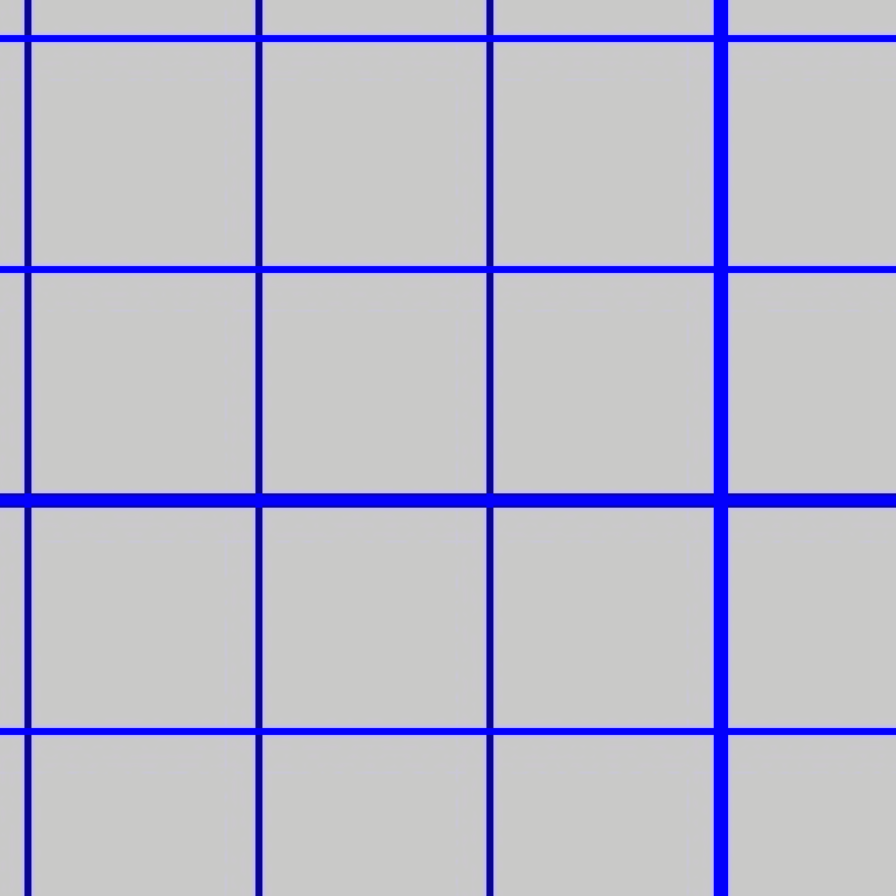
Write a Shadertoy shader that draws this pattern.

```glsl
#define PITCH 0.2578
#define ORIGIN vec2(0.0312, 0.1836)
#define MAJOR_INDEX vec2(3.0, 1.0)
#define MAJOR_EVERY 4.0
#define THIN_HALF 0.0039
#define THICK_HALF 0.0080
#define HALO_WIDTH 0.0030
#define PAPER vec3(0.788, 0.790, 0.785)
#define LAVENDER vec3(0.76, 0.74, 0.98)
#define BLUE vec3(0.01, 0.0, 0.99)
#define NAVY vec3(0.04, 0.02, 0.56)
#define STAIN 0.5

vec2 hash2(vec2 p) {
    vec2 q = vec2(dot(p, vec2(127.1, 311.7)), dot(p, vec2(269.5, 183.3)));
    return fract(sin(q) * 43758.5);
}

// Distance to the nearest jittered cell point
float cellular(vec2 p) {
    vec2 cell = floor(p), f = fract(p);
    float nearest = 2.0;
    for (int y = -1; y <= 1; y++)
        for (int x = -1; x <= 1; x++) {
            vec2 o = vec2(x, y);
            nearest = min(nearest, length(o + hash2(cell + o) - f));
        }
    return nearest;
}

// Antialiased coverage of a band around zero
vec2 band(vec2 dist, vec2 halfWidth, float aa) {
    return clamp((halfWidth - dist) / aa + 0.5, 0.0, 1.0);
}

void mainImage(out vec4 fragColor, in vec2 fragCoord) {
    vec2 uv = fragCoord / iResolution.xy;
    float aa = 1.2 / min(iResolution.x, iResolution.y);

    // Signed offset from the nearest rule on each axis
    vec2 grid = (uv - ORIGIN) / PITCH;
    vec2 index = floor(grid + 0.5);
    vec2 offset = (grid - index) * PITCH;
    vec2 dist = abs(offset);
    vec2 phase = mod(index - MAJOR_INDEX + 0.5, MAJOR_EVERY);
    vec2 major = 1.0 - step(1.0, phase);
    vec2 halfWidth = mix(vec2(THIN_HALF), vec2(THICK_HALF), major);

    // Faint uneven ripples left of and below the rules
    float mottle = smoothstep(0.2, 0.7, cellular(uv * 60.0));
    vec2 reach = vec2(0.037, 0.046);
    vec2 ridge = band(abs(offset + reach), vec2(0.0014), 0.002);
    vec2 side = smoothstep(-reach - 0.002, -reach + 0.002, offset)
              * (1.0 - smoothstep(0.012, 0.018, offset));
    vec2 ripple = side * (0.5 + 0.5 * sin(offset * 620.0));
    vec3 color = PAPER;
    color += vec3(0.015, -0.012, 0.04) * STAIN * mottle * max(ripple.x, ripple.y);
    color = mix(color, vec3(0.79, 0.78, 0.88), STAIN * mottle * max(ridge.x, ridge.y));

    // Pale fringe beside each rule
    vec2 fringe = 1.0 - smoothstep(halfWidth, halfWidth + 2.0 * HALO_WIDTH, dist);
    color = mix(color, LAVENDER, max(fringe.x, fringe.y));

    // Thin uprights are navy; the thick level rule has navy edges
    vec2 ink = band(dist, halfWidth, aa);
    vec3 upright = mix(NAVY, BLUE, major.x);
    float edge = major.y * smoothstep(0.45, 1.0, dist.y / halfWidth.y);
    vec3 level = mix(BLUE, NAVY, edge * (1.0 - ink.x));
    color = mix(color, upright, ink.x);
    color = mix(color, level, ink.y);

    fragColor = vec4(color, 1.0);
}
```
